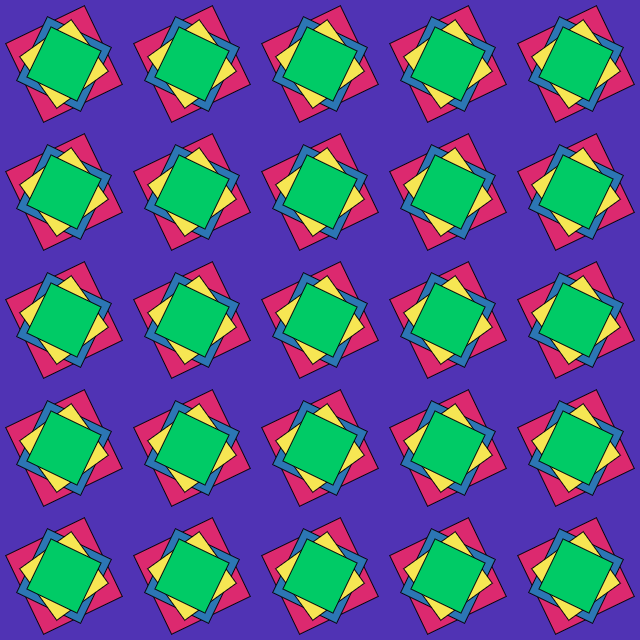
A WebGL 1 fragment shader for this pattern:

```glsl
precision highp float;

uniform vec2 u_resolution;

const float REPEATS = 5.0;
const float LINE_WIDTH = 0.0075;
const vec3 VIOLET = vec3(0.314, 0.200, 0.706);
const vec3 PINK = vec3(0.863, 0.161, 0.435);
const vec3 BLUE = vec3(0.173, 0.463, 0.706);
const vec3 YELLOW = vec3(0.965, 0.902, 0.325);
const vec3 GREEN = vec3(0.000, 0.796, 0.400);
const vec3 INK = vec3(0.02, 0.02, 0.04);

vec2 rotate(vec2 p, float angle) {
  float c = cos(angle);
  float s = sin(angle);
  return vec2(c * p.x + s * p.y, c * p.y - s * p.x);
}

// Mitred distance keeps the outline corners sharp
float squareDistance(vec2 p, float halfSide) {
  vec2 q = abs(p);
  return max(q.x, q.y) - halfSide;
}

float coverage(float dist, float pixel) {
  return clamp(0.5 - dist / pixel, 0.0, 1.0);
}

// Paints an outlined square, turned anticlockwise, over the base colour
vec3 paintSquare(vec3 base, vec2 p, float halfSide, float degrees,
                 vec3 fill, float pixel) {
  float dist = squareDistance(rotate(p, radians(degrees)), halfSide);
  vec3 inked = mix(base, INK, coverage(dist - 0.5 * LINE_WIDTH, pixel));
  return mix(inked, fill, coverage(dist + 0.5 * LINE_WIDTH, pixel));
}

void main() {
  vec2 cell = fract(gl_FragCoord.xy / u_resolution * REPEATS) - 0.5;
  float pixel = REPEATS / min(u_resolution.x, u_resolution.y);

  // Stack from the back to the front
  vec3 color = VIOLET;
  color = paintSquare(color, cell, 0.341, 25.7, PINK, pixel);
  color = paintSquare(color, cell, 0.277, -25.7, BLUE, pixel);
  color = paintSquare(color, cell, 0.248, 35.7, YELLOW, pixel);
  color = paintSquare(color, cell, 0.217, -25.7, GREEN, pixel);

  gl_FragColor = vec4(color, 1.0);
}
```
